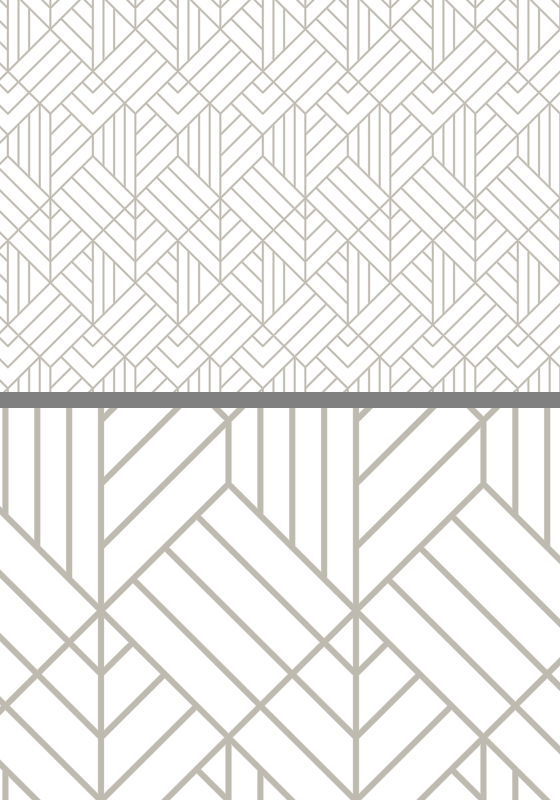
Top, the full canvas; bottom, a detail of the centre.
Write a Shadertoy shader that draws this pattern.

```glsl
const vec2 PERIOD = vec2(2.0, 6.0);

// Distance to segment a-b, repeated over the lattice
float strut(vec2 p, vec2 a, vec2 b) {
    vec2 d = p - 0.5 * (a + b);
    d -= PERIOD * floor(d / PERIOD + 0.5);
    vec2 h = 0.5 * (b - a);
    return length(d - h * clamp(dot(d, h) / max(dot(h, h), 1e-5), -1.0, 1.0));
}

float latticeDistance(vec2 p) {
    // Main frame
    float d = strut(p, vec2(0, 2), vec2(0, 6));
    d = min(d, strut(p, vec2(0, 0), vec2(2, 2)));
    d = min(d, strut(p, vec2(0, 2), vec2(1, 1)));
    d = min(d, strut(p, vec2(1, 5), vec2(2, 4)));

    for (int i = 0; i <= 4; i++) {
        float k = 0.25 * float(i);

        // Lower diamond bands and the chevrons they run into
        d = min(d, strut(p, vec2(1.0 - k, 3.0 + k), vec2(2.0, 4.0 + 2.0 * k)));
        d = min(d, strut(p, vec2(0.0, 4.0 + 2.0 * k), vec2(k, 4.0 + k)));

        // Slanted hatching beside the uprights
        float reach = min(0.25 + k, 1.0);
        d = min(d, strut(p, vec2(0.0, 2.0 + 2.0 * k), vec2(reach, 2.0 + 2.0 * k - reach)));
        d = min(d, strut(p, vec2(1.0 - k, 5.0 + k), vec2(1.0, 5.0 + 2.0 * k)));

        if (i < 4) {
            // Upper diamond bands and their chevrons
            d = min(d, strut(p, vec2(1.0, 1.0 + 2.0 * k), vec2(2.0 + k, k)));
            d = min(d, strut(p, vec2(1.0 - k, 1.0 + k), vec2(1.0, 1.0 + 2.0 * k)));
            // Upright bars of the trapezoid
            d = min(d, strut(p, vec2(1.0 + k, 2.5 - k), vec2(1.0 + k, 3.0 + k)));
        }
        // Upright bars of the triangle
        if (i < 3) d = min(d, strut(p, vec2(1.0 + k, 5.0 + k), vec2(1.0 + k, 7.0 - k)));
    }
    return d;
}

void mainImage(out vec4 fragColor, in vec2 fragCoord) {
    // Lattice units, y measured downwards from the top edge
    vec2 fromTop = vec2(fragCoord.x, iResolution.y - fragCoord.y) / iResolution.y;
    vec2 p = (fromTop - vec2(0.1285, 0.0745)) / vec2(0.1084, 0.1078);

    float pixel = 1.0 / (0.108 * iResolution.y);
    float ink = 1.0 - smoothstep(-0.8 * pixel, 0.8 * pixel, latticeDistance(p) - 0.024);

    fragColor = vec4(mix(vec3(1.0), vec3(0.75, 0.73, 0.69), ink), 1.0);
}
```
